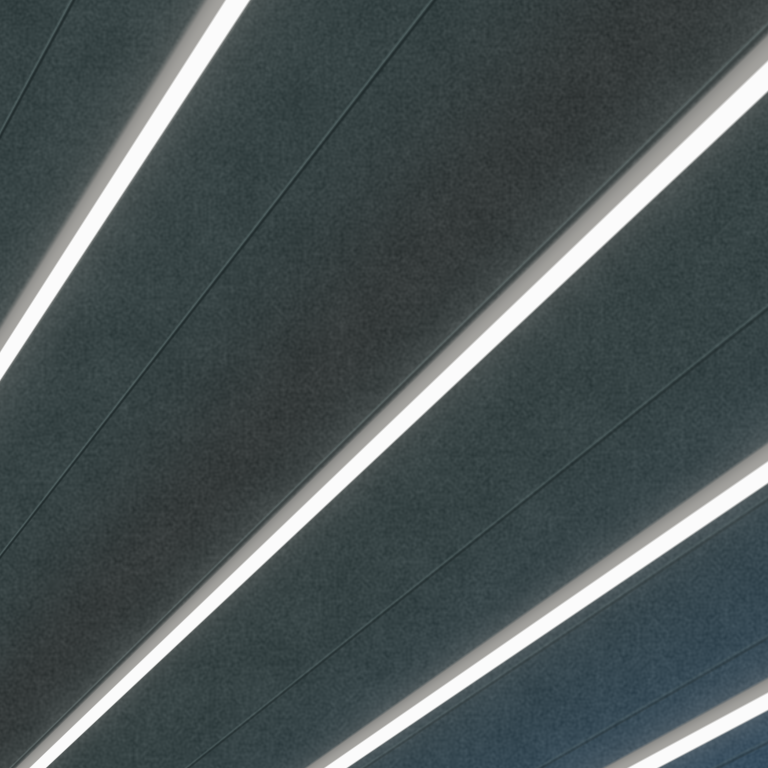
Give the GLSL for this pattern, as a Shadertoy shader.

```glsl
const vec2 VANISH = vec2(-0.957, -0.953);   // where all lines converge
const int STRIP_COUNT = 4;
const float STRIP_START = 0.6485;           // run over rise of the first strip
const float STRIP_STEP = 0.407;
const float STRIP_DRIFT = 0.0021;
const int SEAM_COUNT = 7;
const float SEAM_START = 0.5385;
const float SEAM_STEP = 0.2405;
const float SEAM_WIDTH = 0.0009;            // widths are angles in radians
const float LAMP_HALF = 0.0057;
const float LAMP_TAPER = 0.0004;
const float LEDGE_WIDTH = 0.0100;
const float LEDGE_TAPER = 0.0008;
const float EDGE_SOFT = 0.0008;
const float GLOW_REACH = 0.0095;
const float GLOW_GAIN = 0.26;
const float GRAIN_SCALE = 210.0;
const float GRAIN_GAIN = 0.060;

const vec3 PANEL = vec3(0.212, 0.262, 0.266);
const vec3 PANEL_SHADE = vec3(0.205, 0.222, 0.222);
const vec3 PANEL_BLUE = vec3(0.205, 0.300, 0.375);
const vec3 SEAM_LIGHT = vec3(0.36, 0.43, 0.43);
const vec3 SEAM_DARK = vec3(0.12, 0.16, 0.165);
const vec3 LEDGE_INNER = vec3(0.64, 0.635, 0.62);
const vec3 LEDGE_OUTER = vec3(0.52, 0.52, 0.51);
const vec3 GLOW = vec3(0.60, 0.585, 0.57);
const vec3 LAMP = vec3(0.985);

vec2 hashGradient(vec2 cell) {
    vec3 h = fract(cell.xyx * vec3(0.1031, 0.1030, 0.0973));
    h += dot(h, h.yzx + 33.33);
    return fract((h.xx + h.yz) * h.zy) * 2.0 - 1.0;
}

float gradientNoise(vec2 p) {
    vec2 i = floor(p), f = fract(p);
    vec2 u = f * f * f * (f * (f * 6.0 - 15.0) + 10.0);
    vec2 e = vec2(0.0, 1.0);
    float low = mix(dot(hashGradient(i), f),
                    dot(hashGradient(i + e.yx), f - e.yx), u.x);
    float high = mix(dot(hashGradient(i + e.xy), f - e.xy),
                     dot(hashGradient(i + e.yy), f - e.yy), u.x);
    return mix(low, high, u.y);
}

// Smooth coverage of the interval from a to b
float band(float x, float a, float b, float soft) {
    return smoothstep(a - soft, a + soft, x) * (1.0 - smoothstep(b - soft, b + soft, x));
}

// Felt panel: teal, with a dim fan and a blue corner
vec3 panelColor(vec2 uv, float slope) {
    float dim = (slope - 0.94) / 0.10;
    vec3 color = mix(PANEL, PANEL_SHADE, 0.85 * exp(-dim * dim));
    float blue = smoothstep(1.1, 2.15, slope) * (1.0 - 0.35 * uv.y);
    color = mix(color, PANEL_BLUE, blue);
    float grain = gradientNoise(uv * GRAIN_SCALE)
                + 0.5 * gradientNoise(uv * GRAIN_SCALE * 0.4 + 17.0)
                + 0.4 * gradientNoise(uv * GRAIN_SCALE * 0.08 + 41.0);
    return color + GRAIN_GAIN * grain;
}

void mainImage(out vec4 fragColor, in vec2 fragCoord) {
    vec2 uv = fragCoord / iResolution.xy;
    vec2 ray = uv - VANISH;
    float slope = ray.x / ray.y;
    float angle = atan(slope);
    float pixel = 1.0 / (iResolution.y * length(ray));
    float soft = max(EDGE_SOFT, 0.7 * pixel);
    vec3 color = panelColor(uv, slope);

    // Panel seams: a lit lip beside a dark groove
    for (int i = 0; i < SEAM_COUNT; i++) {
        float k = float(i);
        float d = angle - atan(SEAM_START + SEAM_STEP * k);
        float strength = mix(0.85, 0.35, smoothstep(1.0, 5.0, k));
        float lip = band(d, -1.6 * SEAM_WIDTH, 0.0, soft);
        float groove = band(d, 0.0, 1.6 * SEAM_WIDTH, soft);
        color = mix(color, SEAM_LIGHT, 0.65 * strength * lip);
        color = mix(color, SEAM_DARK, strength * groove);
    }

    // Light strips: glow, grey ledge, then the lamp
    for (int i = 0; i < STRIP_COUNT; i++) {
        float k = float(i);
        float center = STRIP_START + STRIP_STEP * k + STRIP_DRIFT * k * (k - 1.0) * (k - 2.0);
        float d = angle - atan(center);
        float halfWidth = LAMP_HALF - LAMP_TAPER * k;
        float ledge = LEDGE_WIDTH - LEDGE_TAPER * k;
        float away = max(max(d - halfWidth, -d - halfWidth - ledge), 0.0);
        float reach = GLOW_REACH * (k < 0.5 ? 1.5 : 1.0);
        color = mix(color, GLOW, GLOW_GAIN * exp(-away / reach));

        float across = clamp((-d - halfWidth) / ledge, 0.0, 1.0);
        vec3 ledgeColor = mix(LEDGE_INNER, LEDGE_OUTER, across * across);
        float ledgeSoft = soft * (k < 0.5 ? 3.0 : 1.5);
        color = mix(color, ledgeColor, band(d, -halfWidth - ledge, halfWidth, ledgeSoft));
        color = mix(color, LAMP, band(d, -halfWidth, halfWidth, soft));
    }

    fragColor = vec4(clamp(color, 0.0, 1.0), 1.0);
}
```
